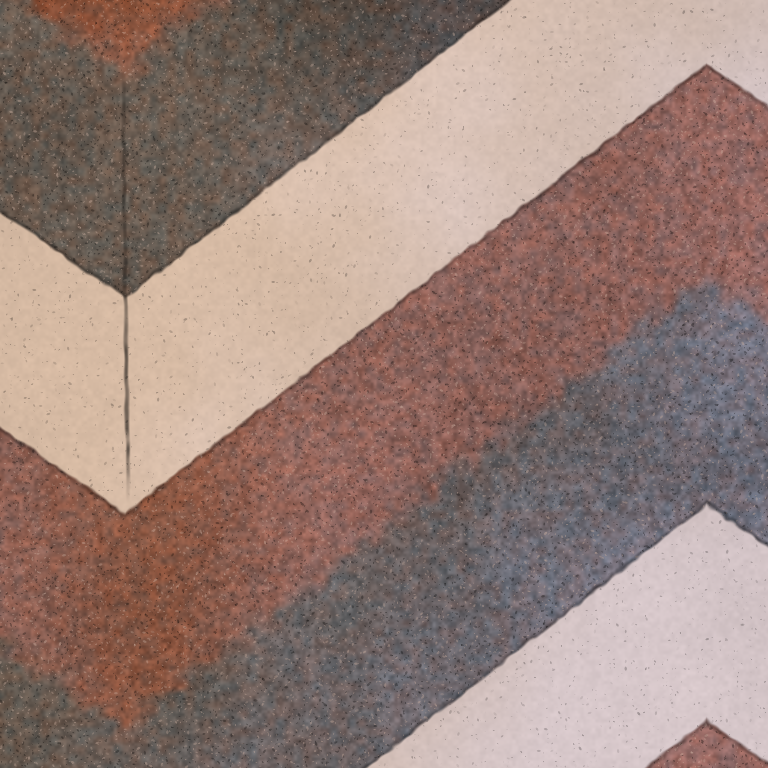
Write a Shadertoy shader that draws this pattern.

```glsl
// Terrazzo floor with broad cream, red and grey chevron bands under warm to cool light.
#define VALLEY_X 0.163     // x of the chevron's low fold
#define RISE_RUN 0.757     // width of the rising leg
#define FALL_RUN 0.849     // width of the falling leg
#define AMPLITUDE 0.586    // height from low fold to high fold
#define CREAM_TOP 0.612    // height of the cream band's top at the low fold
#define CREAM_W 0.281      // vertical band widths
#define RED_W 0.278
#define GREY_W 0.296
#define EDGE 0.0028        // softness of the cream edges
#define BLEED 0.024        // softness where red meets grey
#define CHIP_CELLS 105.0   // coarse chips across the canvas
#define GRAIN 0.30         // strength of the fine aggregate

float hash(vec2 p) {
    vec3 q = fract(p.xyx * vec3(0.1031, 0.1030, 0.0973));
    q += dot(q, q.yzx + 33.33);
    return fract((q.x + q.y) * q.z);
}

float noise(vec2 p) {
    vec2 i = floor(p), f = fract(p);
    f = f * f * (3.0 - 2.0 * f);
    return mix(mix(hash(i), hash(i + vec2(1, 0)), f.x),
               mix(hash(i + vec2(0, 1)), hash(i + vec2(1, 1)), f.x), f.y);
}

float fbm(vec2 p) {
    float sum = 0.0, gain = 0.5;
    for (int i = 0; i < 4; i++) {
        sum += gain * noise(p);
        p = mat2(1.6, 1.2, -1.2, 1.6) * p + 7.3;
        gain *= 0.5;
    }
    return sum / 0.9375;
}

// Height of the uneven zigzag above its low fold
float zigzag(float x) {
    float u = mod(x - VALLEY_X, RISE_RUN + FALL_RUN);
    return AMPLITUDE * min(u / RISE_RUN, (RISE_RUN + FALL_RUN - u) / FALL_RUN);
}

// One randomly turned oval chip per cell: x is coverage, y a random tone
vec2 chip(vec2 p, float density) {
    vec2 id = floor(p);
    vec2 offset = vec2(hash(id + 11.0), hash(id + 47.0)) - 0.5;
    vec2 q = fract(p) - 0.5 - 0.4 * offset;
    float angle = 6.2832 * hash(id + 83.0);
    q = mat2(cos(angle), sin(angle), -sin(angle), cos(angle)) * q;
    float size = mix(0.16, 0.30, hash(id + 29.0));
    float shape = 1.0 - smoothstep(size - 0.14, size + 0.08, length(q * vec2(1.0, 1.7)));
    return vec2(shape * step(hash(id + 5.0), density), hash(id + 61.0));
}

void mainImage(out vec4 fragColor, in vec2 fragCoord) {
    vec2 uv = fragCoord / iResolution.y;
    float aa = max(EDGE, 1.0 / iResolution.y);

    // Position through the repeating cream, red, grey stack
    float period = CREAM_W + RED_W + GREY_W;
    float wobble = 0.005 * (noise(uv * 90.0) - 0.5);
    float depth = CREAM_TOP + zigzag(uv.x) - uv.y + wobble;
    float t = mod(depth, period);
    float creamDist = abs(mod(depth - 0.5 * CREAM_W + 0.5 * period, period)
                          - 0.5 * period) - 0.5 * CREAM_W;
    float cream = 1.0 - smoothstep(-aa, aa, creamDist);
    float ragged = 0.035 * (noise(uv * 55.0) - 0.5);
    float grey = t < 0.5 * CREAM_W ? 1.0
               : smoothstep(-BLEED, BLEED, t - CREAM_W - RED_W + ragged);

    // Warm light at upper left, cool at lower right
    float clouds = fbm(uv * 5.0 + 3.0) - 0.5;
    float cool = smoothstep(-0.1, 1.0, 1.2 * uv.x - 0.5 * uv.y + 0.5 * clouds);
    float foldGlow = exp(-pow((uv.x - VALLEY_X - 0.03) / 0.13, 2.0));
    vec3 creamCol = mix(vec3(0.84, 0.73, 0.64), vec3(0.83, 0.77, 0.78), cool);
    vec3 redCol = mix(vec3(0.56, 0.39, 0.35), vec3(0.57, 0.40, 0.38), cool);
    redCol = mix(redCol, vec3(0.52, 0.31, 0.21), 0.65 * foldGlow);
    redCol = mix(redCol, vec3(0.47, 0.24, 0.13), 0.7 * smoothstep(0.85, 1.0, uv.y - 0.4 * uv.x));
    vec3 greyCol = mix(vec3(0.40, 0.35, 0.31), vec3(0.46, 0.45, 0.50), cool);
    greyCol *= 1.0 - 0.25 * smoothstep(0.75, 1.0, uv.y) * smoothstep(0.2, 0.6, uv.x);
    vec3 dark = mix(redCol, greyCol, grey);

    // Fine aggregate with slight hue variation
    float grain = 0.6 * noise(uv * 145.0) + 0.4 * noise(uv * 260.0 + 19.0) - 0.5;
    float hue = noise(uv * 85.0 + 31.0) - 0.5;
    dark *= 1.0 + GRAIN * 1.5 * grain + 0.25 * clouds;
    dark += 0.06 * hue * vec3(1.0, -0.2, -0.7);
    creamCol *= 1.0 + 0.22 * GRAIN * grain + 0.10 * clouds;

    // Light and dark chips in two sizes
    for (int i = 0; i < 2; i++) {
        float cells = CHIP_CELLS * (1.0 + 0.65 * float(i));
        vec2 c = chip(mat2(0.8, 0.6, -0.6, 0.8) * uv * cells + 37.0 * float(i), 0.55);
        vec3 tone = c.y > 0.5 ? mix(dark, vec3(0.80, 0.69, 0.63), 0.55 * c.y) : dark * 0.62;
        dark = mix(dark, tone, 0.75 * c.x);
        vec2 pit = chip(uv * cells + 71.0 + 13.0 * float(i), 0.17);
        creamCol *= 1.0 - 0.24 * pit.x * pit.y;
    }
    vec3 col = mix(dark, creamCol, cream);

    // Thin dark joint around each cream band
    float joint = 1.0 - smoothstep(0.0, 2.2 * aa, abs(creamDist - 0.002));
    col *= 1.0 - 0.24 * joint * (0.6 + 0.8 * noise(uv * 40.0));

    // Worn vertical seam at the low fold
    float seamX = VALLEY_X + 0.012 * (0.65 - uv.y) + 0.003 * (noise(uv * 45.0) - 0.5);
    float seam = 1.0 - smoothstep(0.0005, 0.0015 + aa, abs(uv.x - seamX));
    seam *= smoothstep(0.33, 0.43, uv.y) * (1.0 - smoothstep(0.86, 0.93, uv.y));
    col *= 1.0 - seam * mix(0.28, 0.48, cream) * (0.5 + 0.8 * noise(uv * 70.0));

    fragColor = vec4(clamp(col, 0.0, 1.0), 1.0);
}
```
